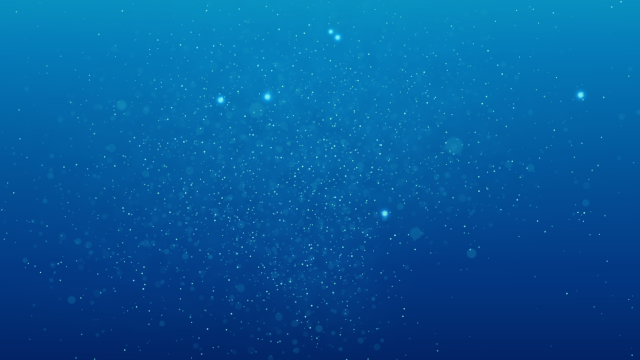
Give the GLSL for this background, as a WebGL 1 fragment shader.

```glsl
precision highp float;
// Deep blue water gradient with a drifting cloud of fine glowing particles.

uniform vec2 u_resolution;

const vec3 ABYSS = vec3(0.005, 0.12, 0.37);
const vec3 DEEP = vec3(0.01, 0.225, 0.52);
const vec3 MIDDLE = vec3(0.01, 0.315, 0.59);
const vec3 SHALLOW = vec3(0.015, 0.48, 0.72);
const vec3 SURFACE = vec3(0.03, 0.56, 0.75);
const vec3 TEAL = vec3(0.10, 0.62, 0.76);
const vec3 PALE = vec3(0.55, 0.96, 0.90);

float hash(vec2 p) {
  return fract(sin(dot(p, vec2(127.1, 311.7))) * 43758.5453);
}

float noise(vec2 p) {
  vec2 i = floor(p);
  vec2 f = fract(p);
  f = f * f * (3.0 - 2.0 * f);
  return mix(mix(hash(i), hash(i + vec2(1.0, 0.0)), f.x),
             mix(hash(i + vec2(0.0, 1.0)), hash(i + vec2(1.0)), f.x), f.y);
}

vec2 rotate(vec2 p, float angle) {
  float c = cos(angle);
  float s = sin(angle);
  return vec2(c * p.x - s * p.y, s * p.x + c * p.y);
}

vec3 waterColor(float y) {
  vec3 color = mix(ABYSS, DEEP, smoothstep(-0.12, 0.32, y));
  color = mix(color, MIDDLE, clamp((y - 0.26) / 0.24, 0.0, 1.0));
  color = mix(color, SHALLOW, clamp((y - 0.5) / 0.36, 0.0, 1.0));
  return mix(color, SURFACE, smoothstep(0.84, 1.02, y));
}

float lobe(vec2 p, vec2 center, vec2 extent) {
  vec2 d = (p - center) / extent;
  return exp(-dot(d, d));
}

// Broad cloud with a downward stem, a thin left tail and an empty lower right
float cloudDensity(vec2 p) {
  float body = lobe(p, vec2(-0.02, 0.60), vec2(0.50, 0.33));
  float stem = 0.55 * lobe(p, vec2(-0.03, 0.22), vec2(0.19, 0.19));
  float tail = 0.28 * lobe(p, vec2(-0.48, 0.34), vec2(0.30, 0.25));
  float hollow = smoothstep(0.12, 0.30, p.x) * (1.0 - smoothstep(0.24, 0.46, p.y));
  return (body + stem + tail) * (1.0 - 0.85 * hollow);
}

float disc(vec2 p, vec2 center, float radius, float blur) {
  return 1.0 - smoothstep(radius - blur, radius + blur, length(p - center));
}

// One jittered dot per cell, kept with a chance that follows the cloud
vec2 dotLayer(vec2 p, float cell, float radius, float blur, float amount, float seed) {
  vec2 q = rotate(p, seed) / cell;
  vec2 id = floor(q);
  vec2 key = id + seed * 17.0;
  vec2 jitter = vec2(hash(key + 3.1), hash(key + 8.7));
  vec2 center = rotate((id + 0.3 + 0.4 * jitter) * cell, -seed);
  float chance = amount * cloudDensity(center) * (0.5 + noise(center * 14.0 + seed));
  float visible = step(hash(key + 5.3), chance);
  float size = radius * mix(0.6, 1.2, hash(key + 1.9));
  float light = hash(key + 12.4);
  return vec2(visible * disc(p, center, size, blur), light);
}

// Small bright orb with a soft halo
vec3 addOrb(vec3 color, vec2 p, vec2 center, float radius, float pixel) {
  float d = length(p - center) / radius;
  color += TEAL * 0.45 * exp(-0.55 * d * d);
  return mix(color, PALE, 0.85 * disc(p, center, radius * 0.8, pixel + radius * 0.2));
}

vec3 addBokeh(vec3 color, vec2 p, vec2 center, float radius, float strength) {
  return mix(color, TEAL, strength * disc(p, center, radius, radius * 0.25));
}

void main() {
  vec2 p = (gl_FragCoord.xy - vec2(0.5 * u_resolution.x, 0.0)) / u_resolution.y;
  float pixel = 1.0 / u_resolution.y;
  float density = cloudDensity(p);
  vec3 color = waterColor(p.y);

  // Mottled haze
  float mottle = 0.6 * noise(p * 22.0) + 0.4 * noise(p * 55.0);
  color += vec3(0.01, 0.065, 0.055) * density * (0.35 + mottle);

  // Faint out-of-focus flecks, then fine sparks
  for (int i = 0; i < 4; i++) {
    float k = float(i);
    vec2 fleck = dotLayer(p, 0.030 + 0.009 * k, 0.005 + 0.0015 * k, 0.003, 0.55, k + 0.4);
    color = mix(color, TEAL, fleck.x * mix(0.06, 0.24, fleck.y));
  }
  for (int i = 0; i < 5; i++) {
    float k = float(i);
    vec2 spark = dotLayer(p, 0.018 + 0.002 * k, 0.0019, pixel * 0.75, 0.42, k * 1.3 + 0.7);
    float light = spark.y * spark.y;
    color = mix(color, mix(TEAL, PALE, light), spark.x * mix(0.25, 0.9, light));
  }

  // Large soft discs
  color = addBokeh(color, p, vec2(-0.551, 0.708), 0.014, 0.40);
  color = addBokeh(color, p, vec2(-0.176, 0.694), 0.021, 0.35);
  color = addBokeh(color, p, vec2(0.373, 0.595), 0.024, 0.32);
  color = addBokeh(color, p, vec2(0.266, 0.352), 0.016, 0.25);
  color = addBokeh(color, p, vec2(0.421, 0.296), 0.013, 0.28);
  color = addBokeh(color, p, vec2(-0.690, 0.167), 0.011, 0.22);

  // Bright orbs
  color = addOrb(color, p, vec2(0.030, 0.912), 0.0055, pixel);
  color = addOrb(color, p, vec2(0.049, 0.896), 0.0070, pixel);
  color = addOrb(color, p, vec2(-0.276, 0.722), 0.0080, pixel);
  color = addOrb(color, p, vec2(-0.146, 0.731), 0.0085, pixel);
  color = addOrb(color, p, vec2(0.724, 0.736), 0.0085, pixel);
  color = addOrb(color, p, vec2(0.180, 0.407), 0.0085, pixel);

  gl_FragColor = vec4(clamp(color, 0.0, 1.0), 1.0);
}
```
